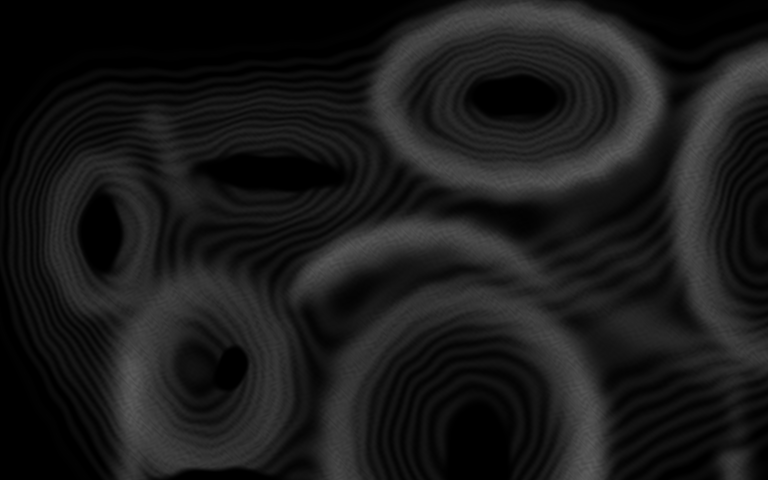
Give the GLSL for this background, as a WebGL 1 fragment shader.

```glsl
precision highp float;
// Dark relief of soft glowing elliptical rings around black hollows.
// Rings and ridges are Gaussian distance bands; sine contours of a summed
// potential and layered sine grain add the fine engraved lines.

uniform vec2 u_resolution;

// Values to tune; lengths are in canvas heights
const float BASE_GLOW = 0.045;
const float CONTOUR_FREQ = 85.0;
const float CONTOUR_GAIN = 0.028;
const float GRAIN_GAIN = 0.09;
const float WARP = 0.003;
const float INNER_SOFTNESS = 1.3;
const float OUTER_SOFTNESS = 0.8;
const vec3 TINT = vec3(1.0);

// Ring centres
const vec2 TOP = vec2(1.077, 0.796);
const vec2 LEFT = vec2(0.210, 0.513);
const vec2 SLOT = vec2(0.569, 0.640);
const vec2 LOW_LEFT = vec2(0.425, 0.215);
const vec2 LOW_MID = vec2(0.965, 0.083);
const vec2 ARC = vec2(0.885, 0.280);
const vec2 RIGHT = vec2(1.615, 0.562);

float square(float x) { return x * x; }

float bell(float d, float width) { return exp(-square(d / width)); }

// Squared brightness of an elliptical band, lit more strongly along bias
float ring(vec2 p, vec2 centre, vec2 radii, float width, float gain, vec2 bias) {
  vec2 v = (p - centre) / radii;
  float l = max(length(v), 0.0001);
  float d = (l - 1.0) * l / max(length(v / radii), 0.0001);
  float w = width * (d < 0.0 ? INNER_SOFTNESS : OUTER_SOFTNESS);
  return square(gain * (1.0 + dot(bias, v / l)) * bell(d, w));
}

// Squared brightness of a straight soft ridge
float ridge(vec2 p, vec2 a, vec2 b, float width, float gain) {
  vec2 ab = b - a;
  float t = clamp(dot(p - a, ab) / dot(ab, ab), 0.0, 1.0);
  return square(gain * bell(length(p - a - ab * t), width));
}

// Zero inside a rotated ellipse, one outside
float hollow(vec2 p, vec2 centre, vec2 radii, float angle) {
  vec2 v = p - centre;
  float c = cos(angle), s = sin(angle);
  v = vec2(c * v.x + s * v.y, c * v.y - s * v.x);
  return smoothstep(0.9, 1.25, length(v / radii));
}

// Smooth elliptical hill for contours and the faint surround
float hill(vec2 p, vec2 centre, vec2 radii) {
  vec2 v = (p - centre) / radii;
  return exp(-2.2 * dot(v, v));
}

float grain(vec2 p) {
  float a = sin(p.x * 290.0 + 2.5 * sin(p.y * 83.0 + p.x * 31.0));
  float b = sin(p.y * 370.0 + 2.5 * sin(p.x * 67.0 - p.y * 23.0));
  return 0.6 * a * b + 0.4 * sin(p.y * 440.0 + 130.0 * p.x + 2.0 * a);
}

void main() {
  vec2 p = gl_FragCoord.xy / u_resolution.y;
  vec2 q = p + WARP * sin(p.yx * vec2(43.0, 57.0) + 2.0 * sin(p * 29.0));

  // Bright rings, upper then lower
  float e = ring(q, TOP, vec2(0.278, 0.178), 0.043, 0.29, vec2(0.12, 0.0));
  e += ring(q, TOP, vec2(0.160, 0.098), 0.042, 0.13, vec2(0.0));
  e += ring(q, LEFT, vec2(0.092, 0.148), 0.043, 0.16, vec2(0.0, -0.1));
  e += ring(q, LEFT, vec2(0.180, 0.290), 0.040, 0.035, vec2(0.0));
  e += ring(q, SLOT, vec2(0.215, 0.085), 0.042, 0.085, vec2(0.0, 0.1));
  e += ring(q, SLOT, vec2(0.330, 0.150), 0.030, 0.055, vec2(0.0, 0.4));
  e += ring(q, LOW_LEFT, vec2(0.148, 0.190), 0.072, 0.205, vec2(-0.22, 0.0));
  e += ring(q, LOW_MID, vec2(0.267, 0.300), 0.052, 0.27, vec2(0.15, -0.25));
  e += ring(q, RIGHT, vec2(0.185, 0.310), 0.048, 0.25, vec2(-0.1, 0.2));
  float arcFade = smoothstep(0.34, 0.46, p.y) * (1.0 - 0.6 * smoothstep(1.0, 1.15, p.x));
  e += arcFade * ring(q, ARC, vec2(0.292, 0.240), 0.042, 0.29, vec2(-0.1, 0.0));

  // Connecting ridges
  e += ridge(q, vec2(0.325, 0.75), vec2(0.395, 0.57), 0.036, 0.12);
  e += ridge(q, vec2(0.270, 0.23), vec2(0.275, 0.0), 0.036, 0.20);
  e += ridge(q, vec2(0.585, 0.32), vec2(0.560, 0.10), 0.040, 0.10);
  e += ridge(q, vec2(1.100, 0.44), vec2(1.510, 0.23), 0.055, 0.12);
  e += ridge(q, vec2(1.200, 0.50), vec2(1.340, 0.45), 0.060, 0.09);
  e += ridge(q, vec2(1.530, 0.22), vec2(1.535, 0.10), 0.030, 0.09);
  e += ridge(q, vec2(1.530, 0.04), vec2(1.530, 0.0), 0.035, 0.21);

  // Contour potential
  float h = hill(q, LEFT, vec2(0.23, 0.35));
  h += hill(q, SLOT, vec2(0.38, 0.25));
  h += hill(q, TOP, vec2(0.35, 0.23));
  h += hill(q, LOW_LEFT, vec2(0.29, 0.36));
  h += hill(q, LOW_MID, vec2(0.37, 0.46));
  h += hill(q, RIGHT, vec2(0.25, 0.42));
  h += 0.6 * hill(q, vec2(1.35, 0.32), vec2(0.38, 0.40));
  float surround = smoothstep(0.06, 0.35, h);
  float lines = sin(CONTOUR_FREQ * h) * smoothstep(0.05, 0.18, h);

  // Black hollows
  float open = hollow(q, vec2(1.071, 0.798), vec2(0.088, 0.040), 0.0);
  open *= hollow(q, LEFT, vec2(0.039, 0.080), 0.0);
  open *= hollow(q, SLOT, vec2(0.145, 0.034), -0.06);
  open *= hollow(q, vec2(0.480, 0.231), vec2(0.029, 0.046), -0.5);
  open *= hollow(q, vec2(0.996, 0.045), vec2(0.066, 0.115), 0.0);
  open *= hollow(q, vec2(0.460, -0.02), vec2(0.140, 0.042), 0.0);

  float light = sqrt(e + square(BASE_GLOW * surround));
  light *= 1.0 + GRAIN_GAIN * grain(p);
  light += CONTOUR_GAIN * lines * (1.0 - 0.75 * smoothstep(0.08, 0.25, light));
  gl_FragColor = vec4(TINT * max(light * open, 0.0), 1.0);
}
```
